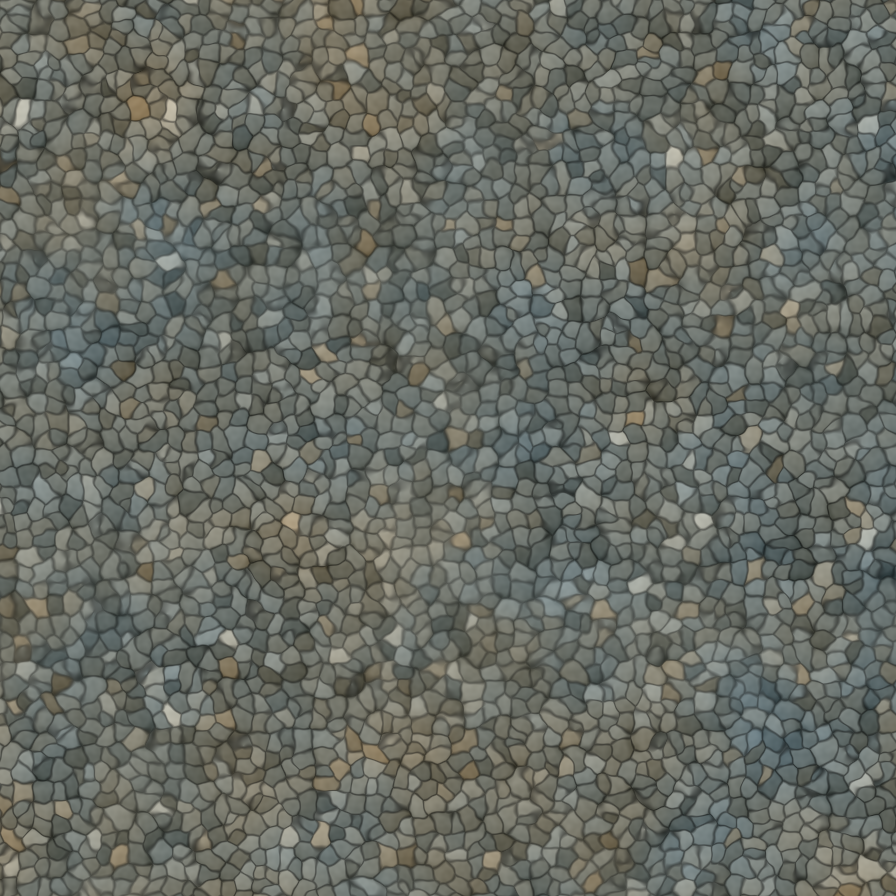
Give the GLSL for this texture, as a Shadertoy shader.

```glsl
// Fine grey-green gravel: a jittered cellular pattern of stretched, rotated grains.
// Grain colours blend softly at their borders, which darken into shadowed gaps;
// gradient noise bends the outlines and lays warm and teal stains over the bed.

const float GRAINS_ACROSS = 54.0;
const float GRAIN_TONE = 0.432;
const vec3 STONE_CAST = vec3(-0.002, 0.014, -0.016);
const vec3 WARM_SHIFT = vec3(0.90, 0.08, -0.75);

vec3 hash3(vec2 p) {
    vec3 q = fract(p.xyx * vec3(0.1031, 0.1030, 0.0973));
    q += dot(q, q.yxz + 33.33);
    return fract((q.xxy + q.yzz) * q.zyx);
}

vec2 gradientAt(vec2 corner) {
    float angle = 6.2832 * hash3(corner + 71.0).x;
    return vec2(cos(angle), sin(angle));
}

float gradientNoise(vec2 p) {
    vec2 i = floor(p), f = p - i;
    vec2 u = f * f * f * (f * (f * 6.0 - 15.0) + 10.0);
    vec2 e = vec2(0.0, 1.0);
    float low = mix(dot(gradientAt(i), f),
                    dot(gradientAt(i + e.yx), f - e.yx), u.x);
    float high = mix(dot(gradientAt(i + e.xy), f - e.xy),
                     dot(gradientAt(i + e.yy), f - e.yy), u.x);
    return mix(low, high, u.y);
}

// Distance to a grain centre in the grain's own stretched and turned frame
float grainDistance(vec2 offset, vec3 shape) {
    float angle = 3.1416 * shape.x;
    float stretch = mix(1.0, 1.35, shape.y);
    float c = cos(angle), s = sin(angle);
    vec2 local = mat2(c, -s, s, c) * offset;
    return length(local * vec2(1.0 / stretch, stretch)) * mix(0.85, 1.2, shape.z);
}

// Colour of one grain: spread of greys, a few pale stones and a few tan ones
vec3 grainColor(vec3 pick, float tanPick, float stain) {
    float tone = GRAIN_TONE + 0.125 * (pick.x + pick.y - 1.0);
    tone += 0.15 * smoothstep(0.95, 1.0, pick.z);
    float tan_ = smoothstep(0.90, 1.0, tanPick);
    float warmth = stain + 0.035 * (fract(pick.z * 7.0) - 0.5) + 0.06 * tan_;
    return vec3(tone + 0.03 * tan_) + STONE_CAST + WARM_SHIFT * warmth;
}

// Gravel bed: softness widens borders, stain is the local warmth
vec3 gravel(vec2 p, float softness, float stain) {
    vec2 home = floor(p);
    float nearest = 9.0, second = 9.0, total = 0.0;
    float sharpness = mix(24.0, 12.0, softness);
    vec3 sum = vec3(0.0);
    for (int y = -2; y <= 2; y++) {
        for (int x = -2; x <= 2; x++) {
            vec2 cell = home + vec2(x, y);
            vec3 place = hash3(cell + 11.0);
            vec3 shape = hash3(cell + 203.0);
            vec3 pick = hash3(cell + 457.0);
            vec2 offset = p - cell - mix(vec2(0.06), vec2(0.94), place.xy);
            float d = grainDistance(offset, shape);
            second = min(second, max(nearest, d));
            nearest = min(nearest, d);

            // Upper left flanks catch slightly more light
            float light = 0.05 * clamp(dot(offset, vec2(-0.5, 0.85)), -0.8, 0.8);
            float weight = exp(-sharpness * d);
            sum += weight * (grainColor(pick, place.z, stain) + light);
            total += weight;
        }
    }
    float body = smoothstep(-0.02, mix(0.24, 0.34, softness), second - nearest);
    float gapShade = mix(0.60, 0.76, softness);
    float hollow = 0.07 * smoothstep(0.50, 0.95, nearest);
    return sum / total * mix(gapShade, 1.05, body) - hollow;
}

void mainImage(out vec4 fragColor, in vec2 fragCoord) {
    vec2 uv = fragCoord / iResolution.y;

    // Uneven outlines
    vec2 p = uv * GRAINS_ACROSS;
    p += 0.22 * vec2(gradientNoise(p * 1.3), gradientNoise(p * 1.3 + 37.0));

    // Broad stains: warmer at the left and outer edges, teal through the middle
    float stain = 0.055 * gradientNoise(uv * 3.5 + 5.0)
                + 0.055 * gradientNoise(uv * 9.0 + 19.0);
    stain += 0.04 * abs(uv.y - 0.45) - 0.02 * (uv.x - 0.5) - 0.011;

    // Patches where the bed is less crisp
    float softness = smoothstep(-0.35, 0.55, gradientNoise(uv * 5.0 + 43.0));
    vec3 color = gravel(p, softness, stain);

    // Gentle exposure drift and mineral speckle
    color += 0.035 * gradientNoise(uv * 6.0 + 61.0);
    color += 0.035 * gradientNoise(uv * 130.0);
    fragColor = vec4(clamp(color, 0.0, 1.0), 1.0);
}
```
